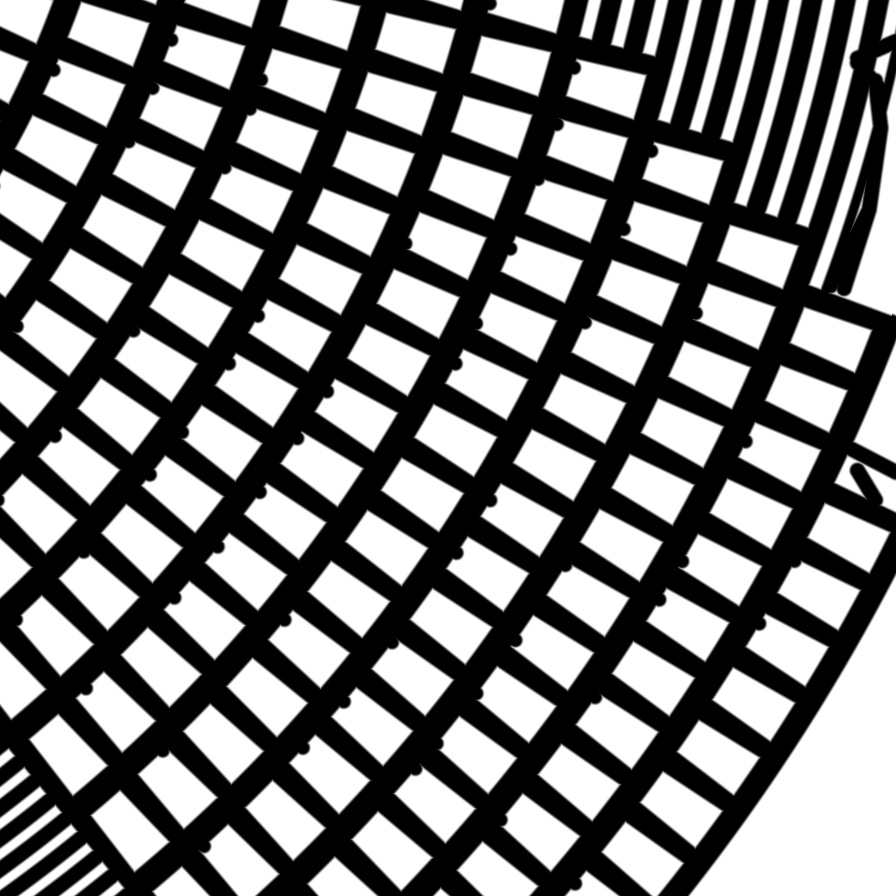
A WebGL 2 fragment shader for this pattern:

```glsl
#version 300 es
precision highp float;
// A black net of staggered cells laid along wide concentric arcs.
// Polar rings are cut into cells of equal arc length; the ends of the
// net break into thin stripes, with a few loose strokes at the right rim.
uniform vec2 u_resolution;
out vec4 fragColor;

const vec2 CENTER = vec2(-0.983, 1.383);
const float RING_START = 1.6727;   // inner radius of ring 0
const float RING_PITCH = 0.1094;
const float CELL_PITCH = 0.07135;  // arc length of one cell
const float CELL_PHASE = 0.9151;
const float RING_SHIFT = 0.026;    // stagger between rings
const float LINE_HALF = 0.012;
const float FAN_END = 0.8796;      // angle where the lower stripes begin
const float STRIPE_RIM = 2.037;
const float LAST_RING = 4.0;

float hash(vec2 p) {
  return fract(sin(dot(p, vec2(127.1, 311.7))) * 43758.5453);
}

float segment(vec2 p, vec2 a, vec2 b) {
  vec2 ab = b - a;
  return length(p - a - ab * clamp(dot(p - a, ab) / dot(ab, ab), 0.0, 1.0));
}

// All distances below are positive inside white.
float stripes(float offset, float count) {
  float gap = RING_PITCH / count;
  return gap * (0.19 - abs(fract(offset / gap) - 0.5));
}

float cell(float across, float along, float ring) {
  float t = (along - CELL_PHASE - RING_SHIFT * ring) / CELL_PITCH;
  float id = floor(t + 0.5);
  vec2 q = vec2(across, (t - id) * CELL_PITCH);
  vec2 room = vec2(0.0397, 0.0234 + 0.04 * across) - abs(q);
  float d = min(room.x, room.y);
  // Small knots on the inner wall of some cells
  float seed = hash(vec2(id, ring));
  vec2 knot = vec2(-0.0405, (hash(vec2(ring, id + 7.0)) - 0.5) * 0.045);
  float size = 0.008 * step(0.45, seed);
  return min(d, length(q - knot) - size);
}

float ringTop(float ring) {
  return ring < LAST_RING ? 0.4513 + 0.0974 * ring : 0.9836;
}

float net(float radius, float angle) {
  float offset = radius - RING_START;
  float ring = floor(offset / RING_PITCH);
  float middle = RING_START + (ring + 0.5) * RING_PITCH;
  float along = angle * middle;
  float above = ringTop(ring) - along;

  // Open paper beyond the outer ring
  if (ring > LAST_RING) {
    return offset - (LAST_RING + 1.0) * RING_PITCH - LINE_HALF;
  }
  // Upper end: stepped stripes, then blank paper past their rim
  if (above > 0.0) {
    float bands = min(stripes(offset, 3.0), STRIPE_RIM - radius);
    float d = min(max(bands, radius - STRIPE_RIM), above - LINE_HALF);
    float rail = max(abs(offset - LAST_RING * RING_PITCH) - 0.0145,
                     (0.355 - angle) * radius);
    return ring < LAST_RING ? d : min(above - LINE_HALF, rail);
  }
  // Lower end: finer stripes
  float past = (angle - FAN_END) * radius;
  if (past > 0.0) return min(stripes(offset, 4.0), past - LINE_HALF);
  return cell(radius - middle, along, ring);
}

// Loose strokes at the right rim
float strokes(vec2 p) {
  float d = segment(p, vec2(0.957, 0.935), vec2(1.0, 0.954));
  d = min(d, segment(p, vec2(0.957, 0.930), vec2(0.983, 0.900)));
  d = min(d, segment(p, vec2(0.977, 0.910), vec2(0.983, 0.857)));
  d = min(d, segment(p, vec2(0.983, 0.857), vec2(0.970, 0.766)));
  d = min(d, segment(p, vec2(0.970, 0.766), vec2(0.927, 0.681)));
  d = min(d, segment(p, vec2(0.970, 0.766), vec2(0.942, 0.678)));
  d = min(d, segment(p, vec2(0.950, 0.499), vec2(1.0, 0.473)));
  d = min(d, segment(p, vec2(0.957, 0.475), vec2(0.977, 0.442)));
  return d - 0.0085;
}

void main() {
  vec2 p = gl_FragCoord.xy / u_resolution;
  vec2 fromCenter = p - CENTER;
  float radius = length(fromCenter);
  float angle = atan(-fromCenter.y, fromCenter.x);

  float white = min(net(radius, angle), strokes(p));
  float soft = max(0.002, 1.0 / min(u_resolution.x, u_resolution.y));
  fragColor = vec4(vec3(smoothstep(-soft, soft, white)), 1.0);
}
```
